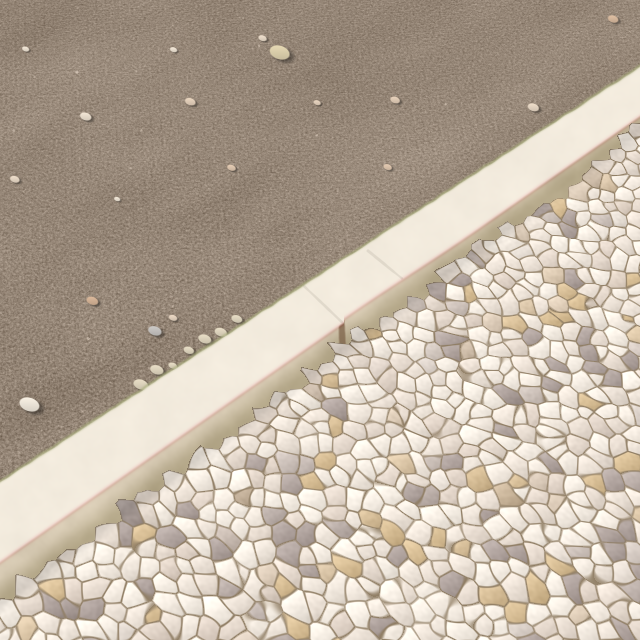
Write a WebGL 1 fragment shader that draws this texture.

```glsl
precision highp float;
// Sunlit concrete kerb running diagonally between grainy asphalt and pale pebbles.
uniform vec2 u_resolution;

vec2 hash2(vec2 p) {
  return fract(sin(vec2(dot(p, vec2(127.1, 311.7)), dot(p, vec2(269.5, 183.3)))) * 43758.545);
}

float gradientNoise(vec2 p) {
  vec2 i = floor(p), f = fract(p), s = f * f * (3.0 - 2.0 * f);
  vec2 e = vec2(1.0, 0.0);
  float a = dot(hash2(i) * 2.0 - 1.0, f);
  float b = dot(hash2(i + e.xy) * 2.0 - 1.0, f - e.xy);
  float c = dot(hash2(i + e.yx) * 2.0 - 1.0, f - e.yx);
  float d = dot(hash2(i + e.xx) * 2.0 - 1.0, f - e.xx);
  return mix(mix(a, b, s.x), mix(c, d, s.x), s.y);
}

float fbm(vec2 p) {
  float sum = 0.0, gain = 0.6;
  for (int i = 0; i < 4; i++) {
    sum += gain * gradientNoise(p);
    p = p * 2.03 + 7.1;
    gain *= 0.55;
  }
  return sum;
}

float segment(vec2 p, vec2 a, vec2 b) {
  vec2 d = b - a;
  return length(p - a - d * clamp(dot(p - a, d) / dot(d, d), 0.0, 1.0));
}

// Paints one loose stone with a small shadow to its lower right.
vec3 looseStone(vec3 base, vec2 p, vec2 centre, float size, vec3 tint) {
  vec2 d = p - centre;
  d = vec2(d.x + 0.35 * d.y, d.y * 1.35);
  float shadow = 1.0 - smoothstep(size * 0.7, size * 1.4, length(d - vec2(0.3, -0.4) * size));
  base *= 1.0 - 0.35 * shadow;
  float stone = 1.0 - smoothstep(size - 0.0015, size + 0.0015, length(d));
  return mix(base, tint * (0.97 + 0.07 * d.y / size), stone);
}

vec3 asphalt(vec2 p) {
  vec2 q = p * (200.0 + 70.0 * p.y);
  float grain = gradientNoise(q) + 0.7 * gradientNoise(q * 1.9 + 31.0);
  float streaks = fbm(vec2(p.x * 3.0 + p.y, p.y * 8.0 - p.x * 4.0));
  vec3 col = vec3(0.585, 0.525, 0.465) + grain * (0.20 - 0.07 * p.y) + streaks * 0.10;
  col += 0.15 * smoothstep(0.42, 0.65, gradientNoise(p * 120.0 + 9.0));
  // Scattered stones, at most one per cell
  vec2 cell = floor(p * 9.0);
  vec2 r = hash2(cell + 4.0), s = hash2(cell + 57.0);
  vec3 tint = mix(vec3(0.93, 0.89, 0.83), vec3(0.82, 0.68, 0.56), s.y * s.y);
  if (r.x > 0.62) col = looseStone(col, p, (cell + 0.2 + 0.6 * s) / 9.0, 0.004 + 0.005 * r.y, tint);
  // Larger landmark stones
  col = looseStone(col, p, vec2(0.437, 0.918), 0.015, vec3(0.87, 0.82, 0.68));
  col = looseStone(col, p, vec2(0.046, 0.368), 0.015, vec3(0.94, 0.91, 0.86));
  col = looseStone(col, p, vec2(0.242, 0.483), 0.010, vec3(0.77, 0.76, 0.75));
  // Stones resting against the kerb
  for (int i = 0; i < 7; i++) {
    float x = 0.22 + 0.025 * float(i);
    vec2 h = hash2(vec2(x * 91.0, 3.0));
    col = looseStone(col, p, vec2(x, 0.252 + 0.649 * x + 0.012 * h.x), 0.006 + 0.007 * h.y, vec3(0.88, 0.84, 0.75));
  }
  return col;
}

// Packed pebbles; offset returns the vector to the nearest centre.
vec3 pebbles(vec2 q, out vec2 offset) {
  float nearest = 9.0, second = 9.0;
  vec2 id = vec2(0.0);
  offset = vec2(0.0);
  for (int j = -1; j <= 1; j++) {
    for (int i = -1; i <= 1; i++) {
      vec2 cell = floor(q) + vec2(float(i), float(j));
      vec2 h = hash2(cell), d = cell + 0.12 + 0.76 * h - q;
      float angle = h.y * 6.28;
      vec2 axis = vec2(cos(angle), sin(angle));
      float dist = length(vec2(dot(d, axis) * 0.82, dot(d, vec2(-axis.y, axis.x)) * 1.15)) - 0.18 * h.x;
      if (dist < nearest) {
        second = nearest; nearest = dist; id = cell; offset = d;
      } else second = min(second, dist);
    }
  }
  vec2 r = hash2(id + 19.0);
  vec3 col = mix(vec3(0.97, 0.94, 0.90), vec3(0.86, 0.80, 0.75), r.x * r.x);
  col = mix(col, vec3(0.69, 0.64, 0.62), smoothstep(0.80, 0.92, r.y));
  col = mix(col, vec3(0.84, 0.74, 0.58), smoothstep(0.88, 0.95, r.x));
  col += 0.13 * dot(offset, vec2(0.5, -0.8)) + 0.05 * gradientNoise(q * 4.0);
  float gap = 1.0 - smoothstep(0.0, 0.17, second - nearest);
  float depth = 0.65 + 0.35 * hash2(id + 73.0).x;
  return mix(col, vec3(0.56, 0.49, 0.39), gap * depth);
}

void main() {
  vec2 p = gl_FragCoord.xy / u_resolution;
  float joint = step(0.537, p.x);
  float back = p.y - (0.247 + 0.649 * p.x) + 0.003 * gradientNoise(p * 45.0);
  float ridge = p.y - (0.121 + 0.697 * p.x + 0.006 * joint * (1.0 - smoothstep(0.54, 0.75, p.x)));
  float foot = p.y - (0.056 + 0.742 * p.x);
  float mottling = fbm(p * 18.0);

  // Kerb faces
  vec3 top = vec3(0.952, 0.922, 0.868) + mottling * 0.035;
  float cracks = min(segment(p, vec2(0.534, 0.497), vec2(0.475, 0.553)), segment(p, vec2(0.575, 0.608), vec2(0.628, 0.565)));
  top -= 0.07 * (1.0 - smoothstep(0.0008, 0.003, cracks + 0.003 * mottling));
  vec3 front = mix(vec3(0.70, 0.65, 0.53), vec3(0.85, 0.80, 0.71), smoothstep(0.0, 0.05, foot)) + mottling * 0.08;
  float split = segment(p, vec2(0.534, 0.497), vec2(0.536, 0.44));
  front = mix(front, vec3(0.50, 0.40, 0.30), 0.8 * (1.0 - smoothstep(0.002, 0.006, split + 0.004 * mottling)));
  vec3 col = mix(front, top, smoothstep(-0.003, 0.003, ridge));
  col -= vec3(0.02, 0.10, 0.08) * exp(-pow(ridge / 0.004, 2.0));

  // Asphalt behind, with a green fringe along the edge
  col = mix(col, asphalt(p), smoothstep(-0.002, 0.002, back));
  col = mix(col, vec3(0.66, 0.68, 0.48), 0.6 * exp(-pow((back - 0.001) / 0.003, 2.0)));

  // Pebble bed shrinking with distance; whole stones overlap the foot
  float scale = 31.0 + 12.0 * p.y;
  vec2 offset;
  vec3 bed = pebbles(p * scale, offset);
  float dy = offset.y / (scale + 12.0 * p.y);
  float dx = (offset.x - 12.0 * p.x * dy) / scale;
  float centreHeight = foot + dy - 0.742 * dx;
  bed *= 1.0 - 0.16 * smoothstep(-0.025, 0.005, foot);
  col = mix(col, bed, step(centreHeight, 0.0));
  gl_FragColor = vec4(clamp(col, 0.0, 1.0), 1.0);
}
```
